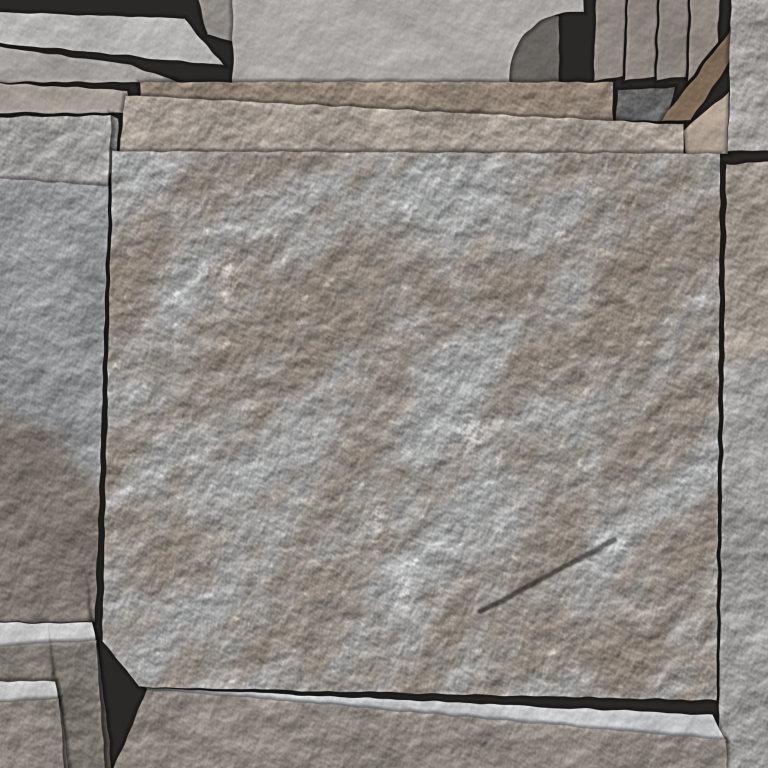
Write a Shadertoy shader that draws this texture.

```glsl
// Rough sandstone slab standing among stacked, weathered stone blocks.

float hash(vec2 p) {
    vec3 q = fract(p.xyx * .1031);
    q += dot(q, q.yzx + 33.33);
    return fract((q.x + q.y) * q.z);
}

float corner(vec2 cell, vec2 offset) {
    float angle = 6.2832 * hash(cell);
    return dot(vec2(cos(angle), sin(angle)), offset);
}

float gradientNoise(vec2 p) {
    vec2 i = floor(p), f = fract(p), e = vec2(1, 0);
    vec2 u = f * f * (3. - 2. * f);
    return mix(mix(corner(i, f), corner(i + e, f - e), u.x),
               mix(corner(i + e.yx, f - e.yx), corner(i + 1., f - 1.), u.x), u.y);
}

float fbm(vec2 p) {
    float sum = 0., amp = .7;
    for (int i = 0; i < 4; i++) {
        sum += amp * gradientNoise(p);
        p = mat2(1.6, 1.2, -1.2, 1.6) * p + 17.3;
        amp *= .6;
    }
    return sum;
}

// Signed distance to a line, positive on the left of a -> b
float edge(vec2 p, vec2 a, vec2 b) {
    vec2 t = normalize(b - a);
    return dot(p - a, vec2(-t.y, t.x));
}

// Convex quad: top left and right, then bottom right and left
float quad(vec2 p, vec4 top, vec4 low) {
    return max(max(edge(p, top.xy, top.zw), edge(p, top.zw, low.xy)),
               max(edge(p, low.xy, low.zw), edge(p, low.zw, top.xy)));
}

float segment(vec2 p, vec2 a, vec2 b) {
    vec2 v = b - a;
    return length(p - a - v * clamp(dot(p - a, v) / dot(v, v), 0., 1.));
}

float spot(vec2 p, float x, float y, float w, float h) {
    vec2 q = (p - vec2(x, y)) / vec2(w, h);
    return exp(-dot(q, q));
}

vec3 stone(float tone, float warmth) {
    return tone * vec3(1. + warmth, 1, 1. - warmth);
}

// Paints a shape with contact shadow and a worn, paler rim
void paint(inout vec3 col, float d, vec3 tint) {
    float px = .8 / iResolution.y;
    col *= .55 + .45 * smoothstep(0., .007, d);
    tint *= 1. + .1 * smoothstep(-.006, -.001, d);
    col = mix(tint, col, smoothstep(-px, px, d));
}

void block(inout vec3 col, vec2 p, vec4 top, vec4 low, float tone, float warmth, float lit) {
    paint(col, quad(p, top, low), stone(tone, warmth) * lit);
}

void mainImage(out vec4 fragColor, in vec2 fragCoord) {
    vec2 uv = fragCoord / iResolution.xy;
    vec2 p = uv + .0025 * vec2(gradientNoise(uv * 45.), gradientNoise(uv * 45. + 9.));

    // Relief lit from above, plus broad mottling
    float relief = fbm(uv * 34.) - fbm(uv * 34. + vec2(-.05, .13));
    float patches = fbm(uv * 9.);
    float lit = 1. + .75 * relief + .2 * patches;
    float soft = 1. + .3 * relief + .12 * patches;
    vec3 col = stone(.16, .03);

    // Stack at the upper left
    block(col, p, vec4(.255,1.01,.305,1.01), vec4(.305,.945,.27,.955), .55, .03, soft);
    block(col, p, vec4(-.02,.942,.17,.915), vec4(.23,.893,-.02,.893), .61, .02, soft);
    block(col, p, vec4(-.02,.985,.24,.976), vec4(.29,.915,-.02,.946), .7, .01, soft);
    block(col, p, vec4(-.02,.893,.165,.882), vec4(.17,.853,-.02,.853), .6, .05, soft);

    // Broken slab at the back
    block(col, p, vec4(.66,.98,.728,.98), vec4(.728,.89,.66,.89), .38, .04, soft);
    float back = quad(p, vec4(.303,1.02,.76,1.02), vec4(.76,.87,.303,.87));
    paint(col, max(back, .085 - length(p - vec2(.748, .9))), stone(.65, .02) * soft);

    // Upright pieces and copper sheet
    for (float i = 0.; i < 4.; i++) {
        float x = .777 + .041 * i, low = .9 + .045 * step(2.5, i);
        block(col, p, vec4(x,1.02,x + .038,1.02), vec4(x + .034,low,x - .004,.895), .52 + .03 * sin(i * 3.), .05, soft);
    }
    block(col, p, vec4(.805,.883,.878,.886), vec4(.87,.843,.802,.843), .38, 0., lit);
    block(col, p, vec4(.948,.88,.948,.8), vec4(.892,.8,.89,.83), .62, .09, soft);
    block(col, p, vec4(.952,.962,.95,.92), vec4(.9,.843,.862,.843), .4, .18, soft);

    // Right column
    block(col, p, vec4(.952,1.02,1.02,1.02), vec4(1.02,.805,.948,.803), .6, .02, lit);
    float upper = smoothstep(.53, .57, p.y + .05 * patches);
    block(col, p, vec4(.946,.786,1.02,.79), vec4(1.02,-.02,.935,-.02), .6 - .04 * upper, .01 + .05 * upper, lit);

    // Layers behind the main slab
    block(col, p, vec4(.182,.893,.798,.893), vec4(.798,.843,.182,.85), .51, .1, lit);
    block(col, p, vec4(.163,.876,.89,.838), vec4(.89,.795,.155,.8), .6, .06, lit);

    // Left column
    block(col, p, vec4(.145,.85,.154,.845), vec4(.152,.8,.141,.757), .44, 0., lit);
    block(col, p, vec4(-.02,.847,.145,.85), vec4(.142,.757,-.02,.767), .62, .01, lit);
    float earthy = 1. - smoothstep(-.025, .025, p.y - .463 + .7 * p.x + .06 * patches);
    block(col, p, vec4(-.02,.769,.142,.757), vec4(.124,.19,-.02,.19), .56 - .1 * earthy, .07 * earthy - .01, lit);

    // Two stepped ledges: side, pale top, front
    for (float i = 0.; i < 2.; i++) {
        vec2 q = p + i * vec2(.048, .076);
        block(col, q, vec4(.12,.189,.128,.15), vec4(.148,-.02,.132,-.02), .29 + .09 * i, .04, soft);
        block(col, q, vec4(-.02,.189,.12,.189), vec4(.125,.16,-.02,.15), .75, 0., soft);
        block(col, q, vec4(-.02,.157,.125,.166), vec4(.138,-.02,-.02,-.02), .45 + .05 * i, .05, lit);
    }

    // Lower block with its pale top
    block(col, p, vec4(.19,.105,.928,.069), vec4(.946,.034,.2,.098), .76, -.01, soft);
    block(col, p, vec4(.192,.103,.945,.036), vec4(.946,-.02,.14,-.02), .51, .05, lit);

    // Main slab: diagonal streaks of rust and grey, chips and a crack
    vec2 along = mat2(.72, -.69, .69, .72) * uv;
    float cool = fbm(along * vec2(5, 13)) + .5 * patches
        + .3 * spot(uv, .62, .42, .12, .12) + .25 * spot(uv, .58, .74, .13, .08)
        - .25 * spot(uv, .47, .6, .13, .13) - .2 * spot(uv, .84, .6, .12, .18);
    vec3 face = mix(stone(.5, .075), stone(.625, -.002), smoothstep(-.4, .4, cool));
    float chips = spot(uv, .615, .435, .02, .028) + spot(uv, .49, .325, .015, .02)
        + spot(uv, .525, .245, .015, .03) + spot(uv, .3, .65, .015, .05) + spot(uv, .79, .295, .025, .014);
    face += .13 * chips * smoothstep(-.25, .2, patches + relief);
    face += .1 * smoothstep(.2, .5, fbm(uv * 50. + 4.));
    face *= 1. + .85 * relief;
    float crack = segment(uv + .012 * gradientNoise(uv * 28.), vec2(.625, .203), vec2(.8, .297));
    face *= .5 + .5 * smoothstep(.001, .006, crack);
    float slab = quad(p, vec4(.147,.803,.938,.8), vec4(.933,.088,.132,.107));
    paint(col, max(slab, edge(p, vec2(.182, .105), vec2(.134, .165))), face);

    fragColor = vec4(clamp(col, 0., 1.), 1);
}
```
